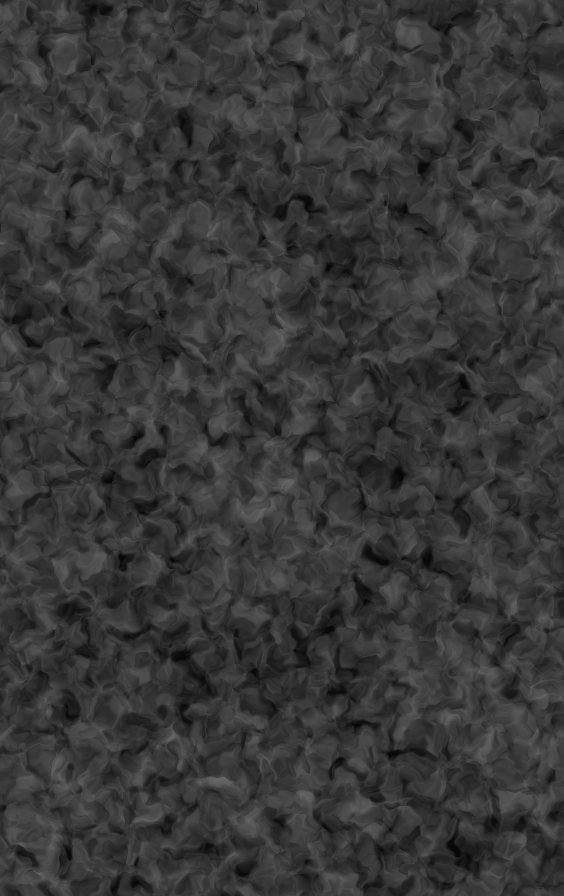
Give the GLSL for this texture, as a WebGL 1 fragment shader.

```glsl
precision highp float;
// Dark weathered stone: small ragged flakes in charcoal greys with black pits.
// Warped soft Voronoi facets give the flakes; layered gradient noise adds
// grain, cloudy patches, pale wisps and clustered crevices.

uniform vec2 u_resolution;

#define BASE_TONE 0.224
#define FLAKE_SCALE 52.0
#define FLAKE_CONTRAST 0.115
#define EDGE_SHARPNESS 24.0
#define GRAIN_SCALE 34.0
#define GRAIN_CONTRAST 0.125
#define CLOUD_SCALE 6.0
#define CLOUD_CONTRAST 0.065
#define WARP_AMOUNT 0.016
#define PIT_SCALE 46.0
#define PIT_DEPTH 0.095
#define WISP_GAIN 0.10

// Two random values in 0..1 for a lattice cell
vec2 hash2(vec2 cell) {
  vec3 h = fract(cell.xyx * vec3(0.1031, 0.1030, 0.0973));
  h += dot(h, h.yzx + 33.33);
  return fract((h.xx + h.yz) * h.zy);
}

float cornerSlope(vec2 cell, vec2 corner, vec2 f) {
  float angle = 6.2832 * hash2(cell + corner).x;
  return dot(vec2(cos(angle), sin(angle)), f - corner);
}

float gradientNoise(vec2 p) {
  vec2 cell = floor(p);
  vec2 f = p - cell;
  vec2 u = f * f * f * (f * (f * 6.0 - 15.0) + 10.0);
  float low = mix(cornerSlope(cell, vec2(0.0, 0.0), f),
                  cornerSlope(cell, vec2(1.0, 0.0), f), u.x);
  float high = mix(cornerSlope(cell, vec2(0.0, 1.0), f),
                   cornerSlope(cell, vec2(1.0, 1.0), f), u.x);
  return mix(low, high, u.y);
}

float fbm(vec2 p) {
  float sum = 0.0;
  float gain = 1.0;
  for (int i = 0; i < 4; i++) {
    sum += gain * gradientNoise(p);
    p = mat2(0.8, 0.6, -0.6, 0.8) * p * 2.03 + 17.3;
    gain *= 0.52;
  }
  return sum;
}

// Tilted facets of random tone, blended softly where they meet
float flakes(vec2 p) {
  vec2 cell = floor(p);
  float total = 0.0;
  float weightSum = 0.0;
  for (int y = -1; y <= 1; y++) {
    for (int x = -1; x <= 1; x++) {
      vec2 id = cell + vec2(float(x), float(y));
      vec2 offset = p - id - hash2(id);
      vec2 look = hash2(id + 71.0);
      float angle = 6.2832 * look.y;
      float tilt = dot(offset, vec2(cos(angle), sin(angle)));
      float weight = exp(-EDGE_SHARPNESS * dot(offset, offset));
      total += weight * (look.x - 0.5 + 0.7 * tilt);
      weightSum += weight;
    }
  }
  return total / max(weightSum, 1e-9);
}

void main() {
  vec2 p = gl_FragCoord.xy / u_resolution.y + 3.0;

  // Bend the plane at two scales so that outlines turn ragged
  vec2 bend = vec2(gradientNoise(p * 28.0), gradientNoise(p * 28.0 + 41.0));
  vec2 fray = vec2(gradientNoise(p * 75.0 + 9.0), gradientNoise(p * 75.0 + 63.0));
  vec2 q = p + WARP_AMOUNT * (bend + 0.45 * fray);

  // Flakes, grain and broad patches
  float flake = 0.6 * flakes(q * FLAKE_SCALE)
              + 0.5 * flakes(q.yx * FLAKE_SCALE * 1.9 + 25.0);
  float tone = BASE_TONE + FLAKE_CONTRAST * flake;
  tone += GRAIN_CONTRAST * fbm(q * GRAIN_SCALE);
  tone += CLOUD_CONTRAST * fbm(p * CLOUD_SCALE + 5.0);

  // Thin pale flake rims, broken up by a second noise
  float rim = 1.0 - smoothstep(0.0, 0.09, abs(gradientNoise(q * 42.0 + 13.0)));
  tone += WISP_GAIN * rim * max(gradientNoise(q * 24.0 + 31.0), 0.0);

  // Dark crevices gathered in loose clusters
  float pit = gradientNoise(q * PIT_SCALE + 7.0) + 0.4 * gradientNoise(p * 9.0 + 2.0);
  tone -= PIT_DEPTH * smoothstep(0.18, 0.46, pit);

  gl_FragColor = vec4(vec3(clamp(tone, 0.03, 0.42)), 1.0);
}
```
